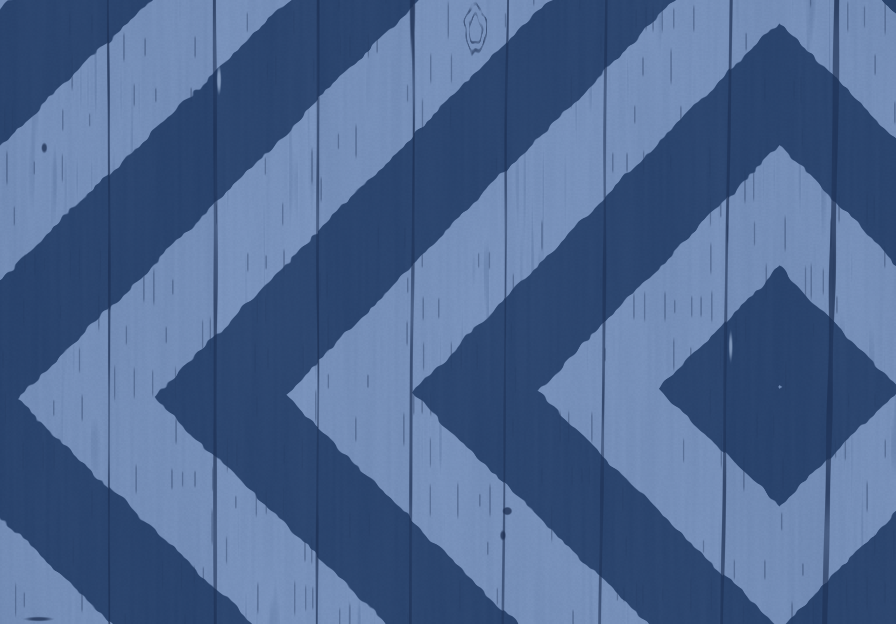
A Shadertoy shader for this pattern:

```glsl
// Concentric diamond bands painted in two blues on weathered vertical planks.

const vec3 DARK_PAINT = vec3(0.162, 0.262, 0.422);
const vec3 LIGHT_PAINT = vec3(0.470, 0.570, 0.732);
const vec3 SHADOW = vec3(0.105, 0.175, 0.310);
const vec3 BARE_FLECK = vec3(0.60, 0.69, 0.82);

// Seam position at the top edge, and seam half width.
const vec2 SEAMS[8] = vec2[8](
    vec2(0.174, 0.0014), vec2(0.345, 0.0024), vec2(0.511, 0.0015), vec2(0.663, 0.0017),
    vec2(0.813, 0.0013), vec2(0.972, 0.0020), vec2(1.172, 0.0022), vec2(1.342, 0.0042));

float hash(vec2 p) {
    return fract(sin(dot(p, vec2(127.1, 311.7))) * 43758.5453);
}

float noise(vec2 p) {
    vec2 cell = floor(p), f = fract(p);
    f = f * f * (3.0 - 2.0 * f);
    float low = mix(hash(cell), hash(cell + vec2(1, 0)), f.x);
    float high = mix(hash(cell + vec2(0, 1)), hash(cell + vec2(1, 1)), f.x);
    return mix(low, high, f.y);
}

// Soft filled ellipse, 1 inside and 0 outside.
float blot(vec2 p, vec2 center, vec2 radius, float px) {
    float d = (length((p - center) / radius) - 1.0) * min(radius.x, radius.y);
    return 1.0 - smoothstep(-px, px, d);
}

// Continuous band number around the diamond center; bands widen outward.
float bandNumber(vec2 p, vec2 center) {
    float dx = abs(p.x - center.x);
    float dy = abs(p.y - center.y + 0.016 * dx);
    float slope = 1.02 - 0.037 * (dx + dy);
    float radius = dx + dy / slope;
    float first = 0.1873, growth = 0.00272;
    return (sqrt(first * first + 4.0 * growth * radius) - first) / (2.0 * growth);
}

// Returns plank index, seam darkness.
vec2 planks(vec2 p, float px) {
    float index = 0.0, dark = 0.0;
    for (int i = 0; i < 8; i++) {
        float top = SEAMS[i].x;
        float wander = 0.003 * (noise(vec2(float(i) * 9.0, p.y * 5.0)) - 0.5);
        float x = p.x - top + 0.011 * top * top * (1.0 - p.y) + wander;
        float width = SEAMS[i].y * (0.65 + 0.7 * noise(vec2(float(i) * 5.0, p.y * 9.0)));
        index += step(0.0, x);
        float line = 1.0 - smoothstep(width - 0.5 * px, width + px, abs(x));
        float wear = 0.6 + 0.4 * noise(vec2(float(i) * 3.0 + 20.0, p.y * 14.0));
        dark = max(dark, line * wear);
    }
    return vec2(index, dark);
}

// Short vertical cracks scattered over a stretched grid.
float scratches(vec2 p, vec2 grid, float density, float px) {
    vec2 cell = floor(p * grid);
    vec2 f = fract(p * grid) - 0.5;
    float chance = step(1.0 - density, hash(cell + 7.3));
    f.x += (hash(cell) - 0.5) * 0.5;
    float reach = 0.15 + 0.3 * hash(cell + 3.1);
    float line = 1.0 - smoothstep(0.0004, 0.0004 + px, abs(f.x) / grid.x);
    return chance * line * (1.0 - smoothstep(reach * 0.6, reach, abs(f.y)));
}

// Outlined knot made of two wobbly rings.
float knot(vec2 p, vec2 center, vec2 radius, float px) {
    vec2 q = (p - center) / radius;
    float r = length(q) + 0.35 * (noise(q * 2.5 + 4.0) - 0.5);
    float ring = min(abs(r - 1.0), abs(r - 0.55)) * radius.x;
    return (1.0 - smoothstep(0.0004, 0.0004 + px, ring)) * noise(q * 4.0 + 9.0);
}

void mainImage(out vec4 fragColor, in vec2 fragCoord) {
    vec2 p = fragCoord / iResolution.y;
    float px = 1.0 / iResolution.y;
    vec2 board = planks(p, px);
    float id = board.x;

    // Painted bands with brushed, slightly misaligned edges
    float rough = (noise(p * 90.0) - 0.5) * 0.035 + (noise(p * 28.0) - 0.5) * 0.035;
    float shift = (hash(vec2(id, 4.0)) - 0.5) * 0.03;
    float band = bandNumber(p, vec2(1.249, 0.380)) + rough + shift;
    float wave = abs(mod(band - 0.5, 2.0) - 1.0);
    float soft = 5.0 * px;
    float light = 1.0 - smoothstep(0.5 - soft, 0.5 + soft, wave);
    vec3 color = mix(DARK_PAINT, LIGHT_PAINT, light);

    // Plank tone and wood grain
    float grain = noise(vec2(p.x * 170.0 + id * 13.0, p.y * 7.0));
    float cloud = noise(vec2(p.x * 14.0 + id * 5.0, p.y * 4.0));
    float streak = smoothstep(0.72, 0.98, grain) * smoothstep(0.35, 0.8, cloud);
    float tone = (hash(vec2(id, 2.0)) - 0.5) * 0.014 + (cloud - 0.5) * 0.022;
    tone += (grain - 0.5) * 0.018 + (hash(floor(p * 356.0)) - 0.5) * 0.012;
    color += tone * mix(0.6, 1.0, light) + mix(0.007, -0.010, light);
    color -= streak * 0.06 * light;

    // Cracks, knot and chips
    float crack = scratches(p + id * 0.037, vec2(65.0, 13.0), 0.22, px);
    color = mix(color, SHADOW, crack * mix(0.12, 0.32, light));
    color = mix(color, SHADOW, 0.65 * knot(p, vec2(0.762, 0.952), vec2(0.017, 0.038), px));
    float chips = blot(p, vec2(0.071, 0.763), vec2(0.004, 0.007), px);
    chips = max(chips, blot(p, vec2(0.813, 0.181), vec2(0.007, 0.006), px));
    chips = max(chips, blot(p, vec2(0.806, 0.142), vec2(0.004, 0.007), px));
    chips = max(chips, blot(p, vec2(0.062, 0.008), vec2(0.018, 0.003), px));
    color = mix(color, SHADOW, 0.75 * chips);

    // Seams, the split at the top and bare flecks
    float split = blot(p, vec2(0.661, 0.985), vec2(0.004, 0.065), px);
    float seam = max(board.y, split);
    color = mix(color, SHADOW, seam * mix(0.65, 0.8, light));
    float fleck = blot(p, vec2(0.351, 0.872), vec2(0.003, 0.018), px);
    fleck = max(fleck, blot(p, vec2(1.171, 0.445), vec2(0.0025, 0.018), px));
    color = mix(color, BARE_FLECK, 0.75 * fleck);

    fragColor = vec4(clamp(color, 0.0, 1.0), 1.0);
}
```
